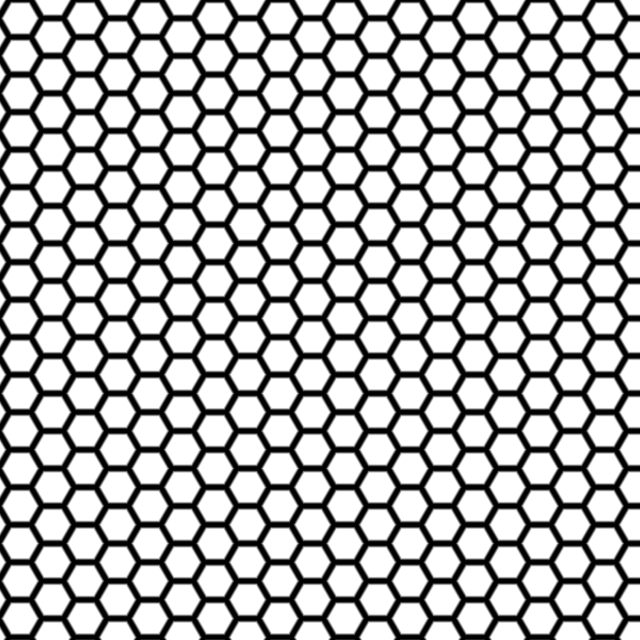
This pattern is drawn by a Shadertoy shader. Its source:

```glsl
// Honeycomb mesh: soft black lines around white, flat-topped regular hexagons.
// Two interleaved rectangular grids give the cell centres; the nearer centre
// gives the distance to the hexagon's edge, which is drawn as a smooth line.

#define ROWS 17.06                    // hexagons down the canvas height
#define CENTRE vec2(0.0316, 0.9714)   // centre of one cell, canvas units
#define LINE_WIDTH 0.169              // line thickness, in cell heights
#define SOFTNESS 0.046                // half of the edge ramp, in cell heights
#define INK vec3(0.005)
#define PAPER vec3(1.0)

// Cell lattice for hexagons of height 1
const vec2 LATTICE = vec2(1.7320508, 1.0);

// Offset from the nearest point of a rectangular grid
vec2 gridOffset(vec2 p) {
    return (fract(p / LATTICE + 0.5) - 0.5) * LATTICE;
}

// Offset from the centre of the hexagon that holds p
vec2 hexOffset(vec2 p) {
    vec2 a = gridOffset(p);
    vec2 b = gridOffset(p - 0.5 * LATTICE);
    return dot(a, a) < dot(b, b) ? a : b;
}

// Distance from a point inside the hexagon to its nearest side
float edgeDistance(vec2 offset) {
    vec2 q = abs(offset);
    return 0.5 - max(q.y, dot(q, vec2(0.8660254, 0.5)));
}

void mainImage(out vec4 fragColor, in vec2 fragCoord) {
    vec2 uv = fragCoord / iResolution.y;
    vec2 p = (uv - CENTRE) * ROWS;

    // Keep the ramp at least about one pixel wide on small canvases
    float soft = max(SOFTNESS, 0.6 * ROWS / iResolution.y);
    float halfWidth = 0.5 * LINE_WIDTH;
    float d = edgeDistance(hexOffset(p));
    float paper = smoothstep(halfWidth - soft, halfWidth + soft, d);

    fragColor = vec4(mix(INK, PAPER, paper), 1.0);
}
```
